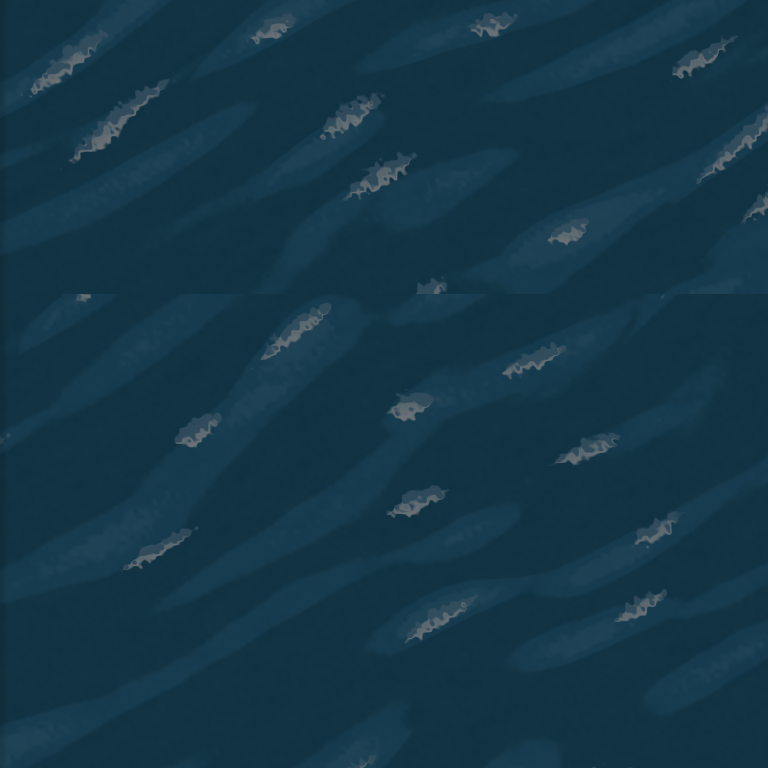
Write a WebGL 1 fragment shader that draws this texture.

```glsl
precision highp float;
// Dark teal sea with painted swell bands rising to the right and ragged foam.
// Layered sines form the swell; a jittered cell grid scatters the foam lenses,
// and fine value noise frays their edges. A faint seam breaks the water.

uniform vec2 u_resolution;

float hash(vec2 p) {
  p = fract(p * vec2(0.1031, 0.1173));
  p += dot(p, p.yx + 33.33);
  return fract((p.x + p.y) * p.x * 17.0);
}

float valueNoise(vec2 p) {
  vec2 i = floor(p), f = fract(p);
  f = f * f * (3.0 - 2.0 * f);
  return mix(mix(hash(i), hash(i + vec2(1.0, 0.0)), f.x),
             mix(hash(i + vec2(0.0, 1.0)), hash(i + 1.0), f.x), f.y);
}

// x runs along the swell, y across it
float swellHeight(vec2 p) {
  float h = sin(52.0 * p.y + 1.8 * sin(5.0 * p.x + 11.0 * p.y));
  h += 0.7 * sin(31.0 * p.y - 9.0 * p.x + 2.0 * sin(7.0 * p.x + 1.0));
  return h + 0.5 * sin(13.0 * p.x + 17.0 * p.y + 2.0);
}

// Returns foam body, bright crest and the pale halo of water around them
vec3 foamLayers(vec2 p, float fray) {
  vec2 cellSize = vec2(0.25, 0.13);
  vec2 home = floor(p / cellSize);
  vec3 layers = vec3(0.0);
  for (int j = -1; j <= 1; j++) {
    for (int i = -1; i <= 1; i++) {
      vec2 cell = home + vec2(float(i), float(j));
      float present = step(hash(cell + 7.3), 0.6);
      vec2 jitter = vec2(hash(cell + 19.1), hash(cell + 41.7));
      vec2 d = p - (cell + 0.25 + 0.5 * jitter) * cellSize;
      d.y += d.x * 0.3 * (hash(cell + 63.2) - 0.6) + 0.7 * d.x * d.x;

      float size = hash(cell + 88.9);
      vec2 q = d / vec2(mix(0.035, 0.1, size * size), mix(0.011, 0.018, jitter.x));
      float lens = 1.0 - q.x * q.x - abs(q.y);
      float body = smoothstep(0.0, 0.35, lens + fray * 0.9);
      float crest = body * smoothstep(0.15, -0.35, q.y + fray * 1.5 + 0.3 * q.x);

      vec2 r = d / vec2(0.17, 0.038);
      float halo = smoothstep(0.0, 0.8, 1.0 - r.x * r.x - abs(r.y));
      layers = max(layers, present * vec3(body, crest, halo));
    }
  }
  return layers;
}

void main() {
  vec2 uv = gl_FragCoord.xy / u_resolution.y;

  // Shift the water above the seam, bend it gently, turn it to the swell
  vec2 sea = uv + vec2(3.7, 2.3) * step(0.617, uv.y);
  sea += 0.018 * vec2(sin(9.0 * sea.y), sin(8.0 * sea.x + 3.0 * sea.y));
  vec2 p = mat2(0.866, -0.5, 0.5, 0.866) * sea + 5.0;

  float fray = valueNoise(uv * vec2(150.0, 110.0) + uv.y * 40.0) - 0.5;
  float mottle = valueNoise(p * vec2(22.0, 60.0)) - 0.5;
  vec3 foam = foamLayers(p, fray);

  float height = swellHeight(p) + 0.9 * foam.z + 0.3 * mottle + 0.1 * fray;
  float band = smoothstep(0.45, 0.95, height);
  float sheen = smoothstep(1.45, 2.1, height + 0.4 * fray);

  vec3 color = mix(vec3(0.066, 0.198, 0.26), vec3(0.09, 0.232, 0.307), band);
  color = mix(color, vec3(0.122, 0.262, 0.335), 0.85 * sheen);
  color += 0.008 * mottle + 0.006 * fray;

  // Slate foam, then its worn bright crest
  color = mix(color, vec3(0.20, 0.305, 0.37), 0.85 * foam.x);
  color = mix(color, vec3(0.43, 0.455, 0.47), foam.y * (0.8 + 0.4 * fray));

  // Slight shade along the left border
  color *= mix(0.88, 1.0, smoothstep(0.0, 0.012, uv.x));
  gl_FragColor = vec4(color, 1.0);
}
```
